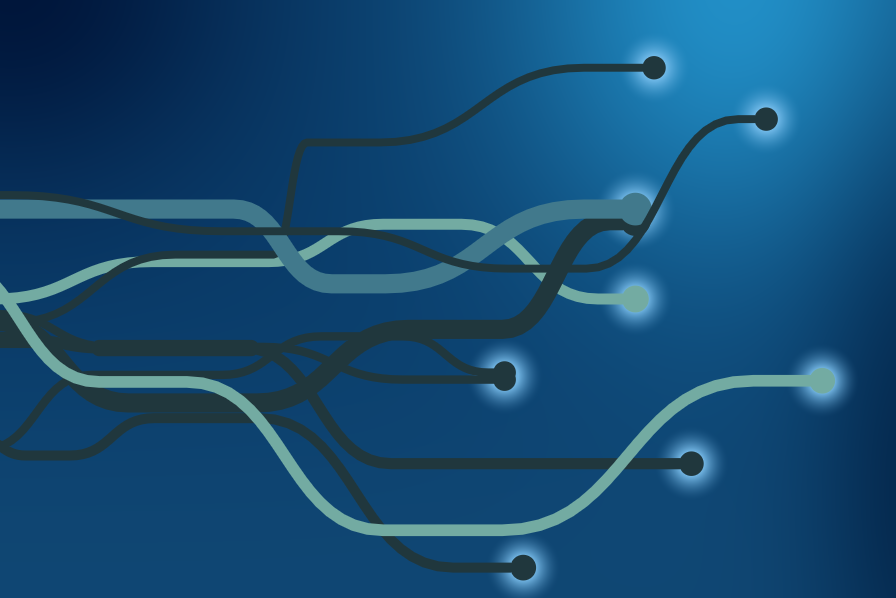
A Shadertoy shader for this background:

```glsl
// Glowing-tipped cables sweeping to the right over a deep blue backdrop.
// Each cable is a chain of level runs and S-shaped Bezier bends, measured by
// distance and painted back to front on a grid 512 units high.

const vec3 SLATE = vec3(0.125, 0.215, 0.24);
const vec3 STEEL = vec3(0.255, 0.475, 0.55);
const vec3 MINT  = vec3(0.45, 0.67, 0.635);

float segment(vec2 p, vec2 a, vec2 b) {
    vec2 pa = p - a, ba = b - a;
    return length(pa - ba * clamp(dot(pa, ba) / max(dot(ba, ba), 1e-4), 0.0, 1.0));
}

// S-curve from a to b that leaves and arrives level
float bend(vec2 p, vec2 a, vec2 b) {
    float d = 1e5;
    vec2 last = a;
    for (int i = 1; i <= 18; i++) {
        float t = float(i) / 18.0;
        float along = 1.5 * t * (1.0 - t) + t * t * t;
        vec2 next = mix(a, b, vec2(along, t * t * (3.0 - 2.0 * t)));
        d = min(d, segment(p, last, next));
        last = next;
    }
    return d;
}

// Bends are (start x, end x, new height); size is (half width, tip radius)
float cable(vec2 p, vec2 start, vec3 b1, vec3 b2, vec3 b3, float endX, vec2 size) {
    vec3 bends[3] = vec3[3](b1, b2, b3);
    float d = 1e5;
    vec2 at = start;
    for (int i = 0; i < 3; i++) {
        vec2 from = vec2(bends[i].x, at.y), to = bends[i].yz;
        d = min(d, min(segment(p, at, from), bend(p, from, to)));
        at = to;
    }
    vec2 tip = vec2(endX, at.y);
    d = min(d, segment(p, at, tip));
    return min(d - size.x, length(p - tip) - size.y);
}

// Soft elliptical blob
float blob(vec2 p, vec2 centre, vec2 spread) {
    vec2 q = (p - centre) / spread;
    return exp(-dot(q, q));
}

vec3 backdrop(vec2 p) {
    vec3 c = mix(vec3(0.06, 0.275, 0.45), vec3(0.04, 0.24, 0.42), smoothstep(0.0, 300.0, p.y));
    c = mix(c, vec3(0.0, 0.085, 0.23), blob(p, vec2(10, 525), vec2(200, 180)));
    c = mix(c, vec3(0.13, 0.56, 0.78), blob(p, vec2(635, 525), vec2(205, 245)));
    return mix(c, vec3(0.01, 0.14, 0.28), 0.9 * blob(p, vec2(800, 90), vec2(100, 280)));
}

void mainImage(out vec4 fragColor, in vec2 fragCoord) {
    float unit = 512.0 / iResolution.y;
    vec2 p = fragCoord * unit;
    vec3 col = backdrop(p);

    // Halos behind the tips: position and tip radius
    vec3 tips[8] = vec3[8](vec3(560, 454, 10), vec3(656, 410, 10), vec3(544, 332, 14),
        vec3(544, 256, 11), vec3(432, 190, 12), vec3(704, 186, 11), vec3(592, 115, 11), vec3(448, 26, 11));
    for (int i = 0; i < 8; i++) {
        float away = max(length(p - tips[i].xy) - tips[i].z, 0.0);
        col = mix(col, vec3(0.5, 0.77, 0.95), 0.85 * pow(max(1.0 - away / 21.0, 0.0), 1.7));
    }

    // Upper mint cable
    float mintTop = cable(p, vec2(-20, 256), vec3(-5, 130, 288), vec3(230, 328, 320),
        vec3(395, 512, 256), 544.0, vec2(4.7, 11.5));
    col = mix(col, MINT, clamp(0.5 - mintTop / unit, 0.0, 1.0));

    // Slate bundle
    float slate = cable(p, vec2(-20, 236), vec3(10, 150, 294), vec3(234, 263, 390),
        vec3(325, 500, 454), 560.0, vec2(3.4, 10));
    slate = min(slate, cable(p, vec2(-20, 237), vec3(-5, 110, 167), vec3(220, 350, 230),
        vec3(430, 522, 323), 544.0, vec2(8.2, 13)));
    slate = min(slate, cable(p, vec2(-20, 221), vec3(20, 90, 214), vec3(210, 335, 115),
        vec3(400, 410, 115), 592.0, vec2(4.8, 10.5)));
    slate = min(slate, segment(p, vec2(-20, 221), vec2(30, 221)) - 7.0);
    slate = min(slate, segment(p, vec2(85, 214), vec2(215, 214)) - 7.0);
    slate = min(slate, cable(p, vec2(-20, 243), vec3(0, 95, 215), vec3(225, 345, 187),
        vec3(360, 400, 187), 432.0, vec2(3.6, 9.7)));
    slate = min(slate, cable(p, vec2(-30, 127), vec3(-15, 78, 191), vec3(190, 275, 224),
        vec3(345, 418, 193), 432.0, vec2(3.6, 9.7)));
    slate = min(slate, cable(p, vec2(-30, 137), vec3(-20, 22, 122), vec3(60, 132, 154),
        vec3(222, 388, 26), 448.0, vec2(4.3, 11)));
    col = mix(col, SLATE, clamp(0.5 - slate / unit, 0.0, 1.0));

    // Broad steel cable
    float steel = cable(p, vec2(-20, 333), vec3(200, 284, 269), vec3(330, 500, 333),
        vec3(510, 520, 333), 544.0, vec2(8.2, 14));
    col = mix(col, STEEL, clamp(0.5 - steel / unit, 0.0, 1.0));

    // Lower mint cable, then the slim slate one in front
    float mintLow = cable(p, vec2(-60, 290), vec3(-50, 85, 185), vec3(160, 328, 58),
        vec3(430, 645, 186), 704.0, vec2(5, 11));
    col = mix(col, MINT, clamp(0.5 - mintLow / unit, 0.0, 1.0));
    float slim = cable(p, vec2(-20, 345), vec3(10, 190, 314), vec3(290, 435, 282),
        vec3(502, 632, 410), 656.0, vec2(3.4, 10));
    col = mix(col, SLATE, clamp(0.5 - slim / unit, 0.0, 1.0));

    fragColor = vec4(col, 1.0);
}
```
